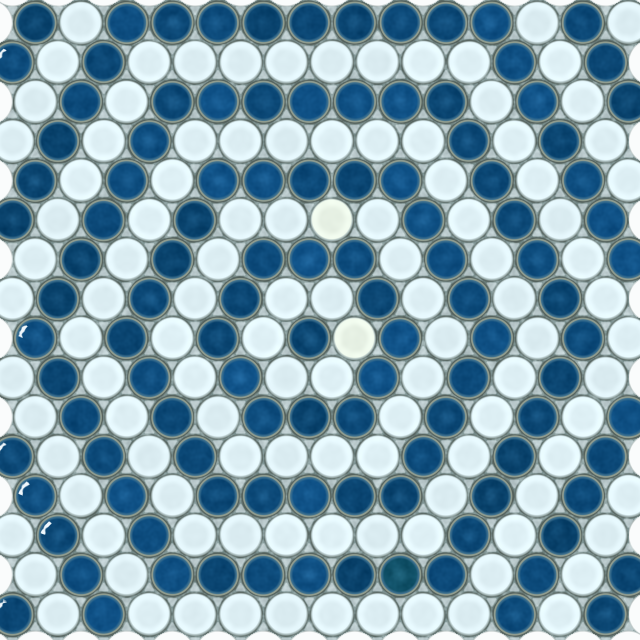
Reproduce this pattern procedurally as a WebGL 2 fragment shader.

```glsl
#version 300 es
precision highp float;

uniform vec2 u_resolution;
out vec4 fragColor;

vec2 hash2(vec2 p) {
    vec3 q = fract(p.xyx * vec3(0.1031, 0.1030, 0.0973));
    q += dot(q, q.yzx + 33.33);
    return fract((q.xx + q.yz) * q.zy);
}

float gradientDot(vec2 cell, vec2 offset) {
    return dot(hash2(cell + 91.0) * 2.0 - 1.0, offset);
}

float gradientNoise(vec2 p) {
    vec2 i = floor(p), f = fract(p);
    vec2 u = f * f * f * (f * (f * 6.0 - 15.0) + 10.0);
    vec2 e = vec2(0.0, 1.0);
    return mix(mix(gradientDot(i, f), gradientDot(i + e.yx, f - e.yx), u.x),
               mix(gradientDot(i + e, f - e), gradientDot(i + 1.0, f - 1.0), u.x), u.y);
}

// Centre of the nearest penny tile: x in columns, y in pairs of rows
vec2 nearestTile(vec2 p, vec2 spacing) {
    vec2 a = floor(p / spacing + 0.5);
    vec2 b = floor(p / spacing) + 0.5;
    return length(p - a * spacing) < length(p - b * spacing) ? a : b;
}

vec3 groutColor(vec2 p, vec2 q, float r, float aa) {
    float mottle = gradientNoise(p * 5.0) + 0.5 * gradientNoise(p * 14.0);
    vec3 grout = mix(vec3(0.47, 0.56, 0.56), vec3(0.64, 0.71, 0.71), clamp(0.25 + mottle, 0.0, 1.0));
    grout = mix(vec3(0.33, 0.38, 0.36), grout, smoothstep(0.455, 0.52, r + 0.04 * mottle));

    // Pale triangle where three tiles meet
    float angle = (floor(atan(q.y, q.x) / 1.0472) + 0.5) * 1.0472;
    vec2 dir = vec2(cos(angle), sin(angle));
    float wedge = max(0.507 - dot(q, dir), length(q - 0.577 * dir) - 0.115);
    vec3 pale = vec3(0.73, 0.79, 0.80) + 0.12 * mottle;
    return mix(grout, pale, 1.0 - smoothstep(-aa, aa, wedge));
}

vec3 blueTile(vec2 p, float r, vec2 seed) {
    vec3 glaze = mix(vec3(0.03, 0.25, 0.41), vec3(0.06, 0.32, 0.53), seed.x);
    glaze = mix(glaze, vec3(0.06, 0.31, 0.40), step(0.95, seed.y));
    float cloud = gradientNoise(p * 4.0) + 0.5 * gradientNoise(p * 11.0);
    glaze += vec3(0.04, 0.06, 0.07) * cloud;
    glaze += vec3(0.07, 0.09, 0.10) * seed.y * (1.0 - smoothstep(0.0, 0.26, r));
    // Thin glaze, then the bare rim and its dark outline
    glaze = mix(glaze, vec3(0.24, 0.44, 0.56), smoothstep(0.345, 0.415, r));
    glaze = mix(glaze, vec3(0.56, 0.61, 0.56), smoothstep(0.405, 0.438, r));
    return mix(glaze, vec3(0.33, 0.38, 0.36), smoothstep(0.445, 0.475, r));
}

vec3 whiteTile(vec2 p, vec2 q, float r, vec2 seed) {
    vec3 glaze = vec3(0.86, 0.93, 0.95) + 0.02 * (seed.x - 0.5);
    glaze = mix(glaze, vec3(0.90, 0.94, 0.89), step(0.97, seed.y));
    glaze += 0.02 * gradientNoise(p * 5.0);
    glaze += 0.05 * smoothstep(0.22, 0.38, r);
    float lowerShade = 0.012 * q.y / max(r, 0.01);
    return mix(glaze, vec3(0.64, 0.71, 0.71), smoothstep(0.415, 0.468, r - lowerShade));
}

void main() {
    vec2 uv = gl_FragCoord.xy / u_resolution;
    float pitch = 0.0713;
    vec2 spacing = vec2(1.0, 1.7285);
    vec2 p = (uv - vec2(0.483, 0.4714)) / pitch;
    float aa = 0.8 / (pitch * min(u_resolution.x, u_resolution.y)) + 0.004;

    vec2 id = nearestTile(p, spacing);
    vec2 seed = hash2(id * 2.0 + 57.0);
    vec2 q = p - id * spacing;
    vec2 tileQ = q - 0.014 * (hash2(id * 2.0 + 23.0) - 0.5);
    float r = length(tileQ) + 0.006 * gradientNoise(p * 3.0);

    // Concentric hexagonal rings of alternating colour
    float row = 2.0 * id.y;
    float ring = max(abs(row), abs(id.x) + 0.5 * abs(row));
    bool isBlue = mod(floor(ring + 0.5), 2.0) < 0.5;

    // Sheet limits, with staggered sides
    bool onSheet = row > -7.5 && row < 8.5 && id.x > -6.75 && id.x < 7.25;

    vec3 color = groutColor(p, q, length(q), aa);
    if (onSheet) {
        vec3 tile = isBlue ? blueTile(p, r, seed) : whiteTile(p, tileQ, r, seed);
        float radius = isBlue ? 0.476 : 0.468;
        color = mix(tile, color, smoothstep(radius - aa, radius + aa, r));

        // Window glint on the outer left tiles
        vec2 g = tileQ - vec2(-0.27, 0.18);
        float arc = max(abs(length(tileQ) - 0.33) - 0.035, length(g) - 0.15);
        float glint = 1.0 - smoothstep(-aa, aa, arc + 0.05 * gradientNoise(p * 9.0));
        if (isBlue && id.x < -5.25 && seed.x > 0.35) color = mix(color, vec3(0.94, 0.97, 0.99), glint);
    } else {
        color = mix(vec3(0.98, 0.99, 0.99), color, smoothstep(0.49 - aa, 0.51 + aa, length(q)));
    }
    fragColor = vec4(clamp(color, 0.0, 1.0), 1.0);
}
```
